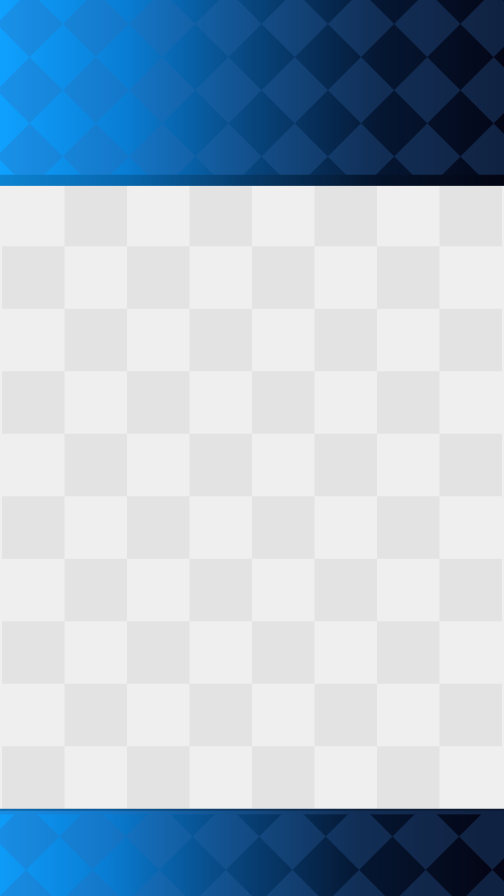
A Shadertoy shader for this background:

```glsl
// Pale checkerboard between two blue-to-navy bands of diamonds.

const vec3 PAPER_LIGHT = vec3(0.937);
const vec3 PAPER_DARK  = vec3(0.890);
const vec3 DIAMOND_TINT = vec3(0.19, 0.41, 0.68);

// Layout, in canvas widths measured from the lower left
const float TOP_EDGE = 1.409;
const float TOP_PATTERN = 1.431;
const float BOTTOM_EDGE = 0.1731;
const float BOTTOM_LINE = 0.169;
const float BOTTOM_PATTERN = 0.162;
const float CHECK_SIZE = 0.124;

// Antialiased step: 1 above the edge, 0 below
float above(float value, float edge, float pixel) {
    return clamp((value - edge) / pixel + 0.5, 0.0, 1.0);
}

// Alternates +1 and -1 on unit intervals, softened at each change
float squareWave(float t, float softness) {
    float distanceToEdge = 0.5 - abs(mod(t + 0.5, 2.0) - 1.0);
    return clamp(distanceToEdge / softness, -1.0, 1.0);
}

// 1 on even cells, 0 on odd cells
float checker(vec2 cell, float softness) {
    return 0.5 + 0.5 * squareWave(cell.x, softness) * squareWave(cell.y, softness);
}

// Checker turned by 45 degrees, with a filled diamond centred on the origin
float diamonds(vec2 p, float size, float pixel) {
    vec2 cell = vec2(p.x + p.y, p.x - p.y) / size + 0.5;
    return checker(cell, 0.707 * pixel / size);
}

// Horizontal ramp from bright blue to near black
vec3 blueRamp(float x) {
    vec3 color = mix(vec3(0.06, 0.63, 1.00), vec3(0.035, 0.49, 0.83), clamp(x * 4.0, 0.0, 1.0));
    color = mix(color, vec3(0.03, 0.27, 0.49), clamp(x * 4.0 - 1.0, 0.0, 1.0));
    color = mix(color, vec3(0.02, 0.09, 0.20), clamp(x * 4.0 - 2.0, 0.0, 1.0));
    return mix(color, vec3(0.015, 0.025, 0.09), clamp(x * 4.0 - 3.0, 0.0, 1.0));
}

vec3 band(float x, float tintMask, float shade) {
    return mix(blueRamp(x), DIAMOND_TINT, 0.28 * tintMask) * shade;
}

vec3 paper(vec2 p, float pixel) {
    vec2 cell = (p - vec2(0.5, BOTTOM_EDGE)) / CHECK_SIZE;
    float inside = 1.0 - above(abs(p.x - 0.5), 4.0 * CHECK_SIZE, pixel);
    float mask = checker(cell, 0.5 * pixel / CHECK_SIZE) * inside;
    return mix(PAPER_LIGHT, PAPER_DARK, mask);
}

// Plain dark strip along the lower side of the diamonds
vec3 topBand(vec2 p, float pixel) {
    float pattern = above(p.y, TOP_PATTERN, pixel);
    float mask = diamonds(p - vec2(0.3218, 1.7303), 0.1315, pixel) * pattern;
    return band(p.x, mask, mix(0.82, 1.0, pattern));
}

// Tinted strip and thin dark line along the upper side of the diamonds
vec3 bottomBand(vec2 p, float pixel) {
    float strip = above(p.y, BOTTOM_PATTERN, pixel);
    float mask = max(diamonds(p - vec2(0.0515, 0.118), 0.1322, pixel), strip);
    float line = above(p.y, BOTTOM_LINE, pixel);
    return band(p.x + 0.04, mask, mix(1.0, 0.75, line));
}

void mainImage(out vec4 fragColor, in vec2 fragCoord) {
    float pixel = 1.0 / iResolution.x;
    vec2 p = fragCoord * pixel;

    vec3 color = paper(p, pixel);
    color = mix(color, topBand(p, pixel), above(p.y, TOP_EDGE, pixel));
    color = mix(bottomBand(p, pixel), color, above(p.y, BOTTOM_EDGE, pixel));
    fragColor = vec4(color, 1.0);
}
```
